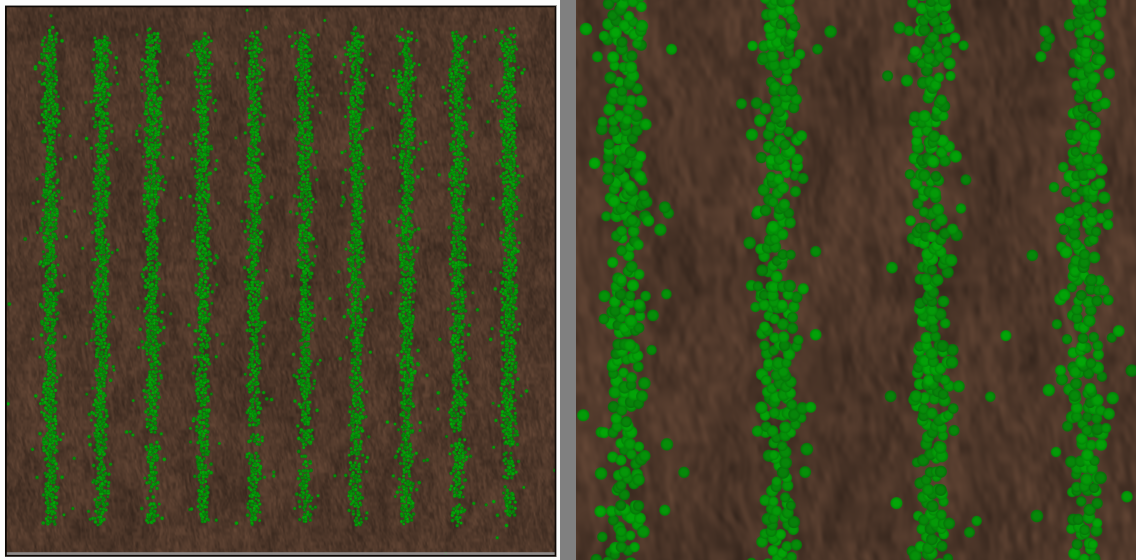
Left: the whole. Right: its middle third, enlarged.
Write a WebGL 1 fragment shader that draws this pattern.

```glsl
precision highp float;
// Ten ragged vertical rows of green seedling dots on streaky brown soil in a thin black frame.

uniform vec2 u_resolution;

float hash(vec2 p) {
    p = fract(p * vec2(0.1031, 0.1137));
    p += dot(p, p.yx + 33.33);
    return fract((p.x + p.y) * p.x * 7.31 + p.y * 51.7);
}

float noise(vec2 p) {
    vec2 i = floor(p);
    vec2 f = fract(p);
    f = f * f * (3.0 - 2.0 * f);
    return mix(mix(hash(i), hash(i + vec2(1.0, 0.0)), f.x),
               mix(hash(i + vec2(0.0, 1.0)), hash(i + vec2(1.0, 1.0)), f.x), f.y);
}

// Brown ground with fine, slightly slanted vertical fibres
vec3 soil(vec2 uv) {
    vec2 p = vec2(uv.x + 0.12 * uv.y, uv.y);
    p.x += 0.006 * noise(uv * 35.0);
    float fibre = noise(p * vec2(210.0, 75.0) + 40.0) - 0.5;
    float grain = noise(p * vec2(330.0, 170.0) + 90.0) - 0.5;
    float patches = noise(uv * vec2(38.0, 18.0) + 7.0) - 0.5;
    float light = 1.0 + 0.28 * fibre + 0.2 * grain + 0.2 * patches;
    return vec3(0.305, 0.215, 0.163) * light;
}

// Chance that a dot grows at p
float growth(vec2 p) {
    float row = clamp(floor((p.x - 0.0898) / 0.091 + 0.5), 0.0, 9.0);
    float axis = 0.0898 + 0.091 * row;
    axis += 0.004 * (noise(vec2(row * 17.0 + 3.0, p.y * 45.0)) - 0.5);
    float d = abs(p.x - axis);

    // Rows thin out toward the bottom and the middle of the field
    float inner = 1.0 - abs(row - 4.5) / 4.5;
    float low = 1.0 - smoothstep(0.15, 0.65, p.y);
    float spread = 0.0120 - 0.0016 * inner - 0.0012 * low;
    spread += 0.006 * (noise(vec2(row * 23.0 + 11.0, p.y * 65.0)) - 0.5);
    float core = exp(-pow(d / spread, 4.0));
    float gaps = noise(vec2(row * 31.0 + 5.0, p.y * 55.0));
    core *= 1.0 - 0.8 * low * (1.0 - smoothstep(0.08, 0.22, gaps));

    float strays = (0.1 + 0.1 * smoothstep(0.5, 0.95, p.y)) * exp(-pow(d / 0.018, 2.0));
    float ends = smoothstep(0.058, 0.070, p.y) * (1.0 - smoothstep(0.925, 0.955, p.y));
    return max(core, strays) * ends;
}

// Jittered dots overlapping within a fine grid
vec3 plants(vec2 uv, vec3 color, float px) {
    float size = 0.005;
    vec2 base = floor(uv / size);
    for (int j = -1; j <= 1; j++) {
        for (int i = -1; i <= 1; i++) {
            vec2 cell = base + vec2(float(i), float(j));
            vec2 center = (cell + vec2(hash(cell + 13.0), hash(cell + 71.0))) * size;
            float alive = step(hash(cell + 137.0), growth(center));
            float radius = mix(0.0031, 0.0039, hash(cell + 211.0));
            float dist = length(uv - center);
            float cover = alive * (1.0 - smoothstep(radius - px, radius + px * 0.5, dist));
            vec3 green = mix(vec3(0.03, 0.50, 0.04), vec3(0.01, 0.65, 0.03), hash(cell + 307.0));
            green *= 1.0 - 0.14 * smoothstep(0.4, 1.0, dist / radius);
            color = mix(color, green, cover);
        }
    }
    return color;
}

void main() {
    vec2 uv = gl_FragCoord.xy / u_resolution;
    float px = 1.0 / min(u_resolution.x, u_resolution.y);
    vec3 color = plants(uv, soil(uv), px);

    // Pale grey strip above the bottom edge
    float strip = 1.0 - smoothstep(0.0022 - px * 0.5, 0.0022 + px * 0.5, abs(uv.y - 0.0115));
    color = mix(color, vec3(0.56, 0.55, 0.55), strip);

    // Black frame line and white margin
    vec2 q = abs(uv - vec2(0.5012, 0.4980)) - vec2(0.4908, 0.4905);
    float edge = max(q.x, q.y);
    float line = 1.0 - smoothstep(0.0016 - px * 0.5, 0.0016 + px * 0.5, abs(edge));
    color = mix(color, vec3(0.99), smoothstep(-px * 0.5, px * 0.5, edge));
    color = mix(color, vec3(0.05, 0.03, 0.02), line);

    gl_FragColor = vec4(color, 1.0);
}
```
